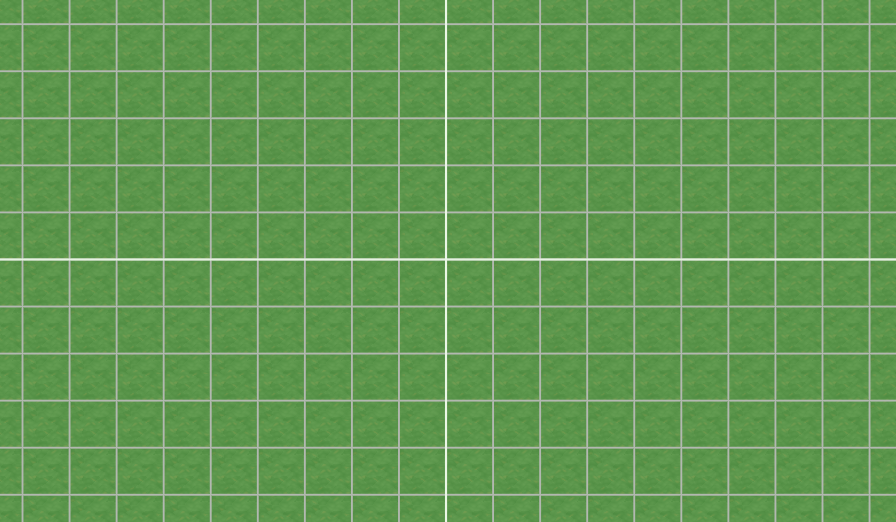
Write a Shadertoy shader that draws this pattern.

```glsl
const float TAU = 6.2831853;

// Lengths are fractions of the canvas width
const float PITCH = 0.05252;
const vec2 AXIS_CROSSING = vec2(0.4978, 0.2930);
const float GRID_WIDTH = 0.0021;
const float AXIS_WIDTH = 0.0024;

const vec3 GRASS = vec3(0.348, 0.580, 0.288);
const vec3 DRY_GRASS = vec3(0.44, 0.59, 0.29);
const vec3 GRID_GREY = vec3(0.70, 0.72, 0.69);
const vec3 AXIS_WHITE = vec3(0.92, 0.97, 0.90);

vec2 hash2(vec2 p) {
    vec3 q = fract(p.xyx * vec3(0.1031, 0.1030, 0.0973));
    q += dot(q, q.yzx + 33.33);
    return fract((q.xx + q.yz) * q.zy);
}

// Tiling cellular noise: x = nearest distance, y = random value of that cell
vec2 cellular(vec2 p, vec2 period) {
    vec2 base = floor(p);
    vec2 nearest = vec2(9.0, 0.0);
    for (int j = -1; j <= 1; j++) {
        for (int i = -1; i <= 1; i++) {
            vec2 cell = base + vec2(i, j);
            vec2 wrapped = mod(cell, period);
            float d = length(cell + hash2(wrapped + 3.0) - p);
            if (d < nearest.x) nearest = vec2(d, hash2(wrapped + 57.0).x);
        }
    }
    return nearest;
}

// Turf patch that tiles over the unit square
vec3 turf(vec2 uv) {
    vec2 phase = TAU * uv;
    float waves = sin(phase.x + 2.0 * phase.y + 0.6)
                + 0.7 * sin(2.0 * phase.x - 3.0 * phase.y + 1.9)
                + 0.5 * sin(3.0 * phase.x + 5.0 * phase.y);
    vec2 bend = 0.03 * sin(phase.yx * vec2(2.0, 3.0));
    vec2 clumps = cellular((uv + bend) * vec2(4.0, 8.0), vec2(4.0, 8.0));
    vec2 blades = cellular((uv - bend) * vec2(8.0, 13.0), vec2(8.0, 13.0));

    float shade = 0.007 * waves + 0.035 * (clumps.y - 0.5) + 0.045 * (0.45 - blades.x);
    float dry = step(0.86, blades.y) * smoothstep(0.6, 0.1, blades.x);
    return mix(GRASS, DRY_GRASS, 0.6 * dry) + shade * vec3(1.0, 0.8, 0.8);
}

// Share of a pixel covered by a line of the given width
float lineCoverage(float dist, float width, float pixel) {
    float overlap = 0.5 * (width + pixel) - abs(dist);
    return clamp(overlap, 0.0, min(width, pixel)) / pixel;
}

// Signed distance to the nearest multiple of the pitch
vec2 gridDistance(vec2 p, float pitch) {
    return (fract(p / pitch + 0.5) - 0.5) * pitch;
}

void mainImage(out vec4 fragColor, in vec2 fragCoord) {
    float pixel = 1.0 / iResolution.x;
    vec2 p = fragCoord * pixel - AXIS_CROSSING;

    vec3 color = turf(fract(p / PITCH));

    // Grey grid
    vec2 d = gridDistance(p, PITCH);
    float grid = max(lineCoverage(d.x, GRID_WIDTH, pixel),
                     lineCoverage(d.y, GRID_WIDTH, pixel));
    color = mix(color, GRID_GREY, grid);

    // White axes, the vertical one on top
    color = mix(color, AXIS_WHITE, 0.92 * lineCoverage(p.y, AXIS_WIDTH, pixel));
    color = mix(color, AXIS_WHITE, lineCoverage(p.x, AXIS_WIDTH, pixel));

    fragColor = vec4(color, 1.0);
}
```
